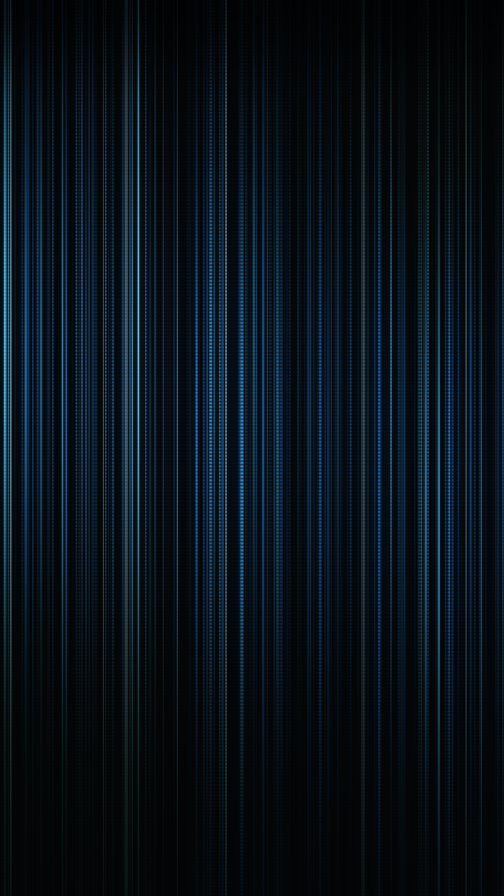
This background is drawn by a Shadertoy shader. Its source:

```glsl
// Fine vertical streaks of blue light, fading into black above and below.

const float FINE_COUNT = 150.0;     // thin streaks across the width
const float BRIGHT_COUNT = 34.0;    // slots for the brighter streaks
const float FINE_GAIN = 0.72;
const float BRIGHT_GAIN = 0.95;
const float GLOW_GAIN = 0.075;
const float SCAN_ROWS = 256.0;      // dark rows over the height
const float SCAN_DEPTH = 0.34;
const float CENTRE_LEFT = 0.62;     // height of the light band at each side
const float CENTRE_RIGHT = 0.49;
const vec3 BLACK = vec3(0.010, 0.016, 0.020);
const vec3 DEEP_BLUE = vec3(0.13, 0.50, 0.95);
const vec3 CYAN = vec3(0.30, 0.78, 1.00);
const vec3 PALE = vec3(0.72, 0.88, 0.95);
const vec3 GREEN = vec3(0.42, 0.85, 0.55);

float hash(float n) {
    n = fract(n * 0.1031 + 0.137);
    n *= n + 33.33;
    return fract(n * (n + n));
}

float noise(float x) {
    float i = floor(x);
    float f = fract(x);
    return mix(hash(i), hash(i + 1.0), f * f * (3.0 - 2.0 * f));
}

// Share of a pixel-wide box that a line of the given half width covers.
float coverage(float dist, float halfWidth, float pixel) {
    float right = min(dist + halfWidth, 0.5 * pixel);
    float left = max(dist - halfWidth, -0.5 * pixel);
    return clamp((right - left) / pixel, 0.0, 1.0);
}

// Vertical fade around the slanting centre of the light band.
float bandFade(vec2 uv, float shift, float spread) {
    float centre = mix(CENTRE_LEFT, CENTRE_RIGHT, uv.x) + shift;
    float d = (uv.y - centre) / spread;
    return exp(-d * d);
}

// One row of randomly placed streaks, one per cell.
vec3 streaks(vec2 uv, float count, float seed, float power,
             vec2 widthRange, float halo, float scan) {
    float pixel = 1.0 / iResolution.x;
    float cell = floor(uv.x * count);
    vec3 light = vec3(0.0);
    for (int k = -1; k <= 1; k++) {
        float index = cell + float(k);
        float id = index + seed;
        float pos = (index + mix(0.2, 0.8, hash(id))) / count;
        float halfWidth = mix(widthRange.x, widthRange.y, hash(id + 211.0));
        float level = pow(hash(id + 433.0), power);
        float kind = hash(id + 677.0);
        float pale = smoothstep(0.84, 0.94, kind);

        float dist = pos - uv.x;
        float shape = coverage(dist, halfWidth, pixel);
        shape += halo * exp(-abs(dist) / (3.0 * halfWidth));

        float shift = 0.14 * (hash(id + 859.0) - 0.5);
        float spread = mix(0.23, 0.33, hash(id + 997.0)) + 0.12 * pale;
        float fade = bandFade(uv, shift, spread) + 0.05;

        vec3 tint = mix(DEEP_BLUE, CYAN, smoothstep(0.1, 0.8, kind));
        tint = mix(tint, PALE, 0.75 * pale);
        float rows = 1.0 - scan * hash(id + 1201.0);
        light += tint * level * shape * fade * rows;
    }
    return light;
}

void mainImage(out vec4 fragColor, in vec2 fragCoord) {
    vec2 uv = fragCoord / iResolution.xy;

    // Scan rows, faded out where they are too fine to resolve
    float rowsPerPixel = SCAN_ROWS / iResolution.y;
    float visible = 1.0 - smoothstep(0.5, 1.0, rowsPerPixel);
    float wave = 0.5 + 0.5 * sin(6.28318 * fract(uv.y * SCAN_ROWS));
    float scan = 2.0 * SCAN_DEPTH * visible * wave;

    // Thin and bright streaks, grouped into lighter and darker clusters
    float cluster = mix(0.45, 1.4, noise(uv.x * 17.0 + 40.0));
    vec3 light = FINE_GAIN * cluster * streaks(uv, FINE_COUNT, 17.0, 2.2,
        vec2(0.0011, 0.0026), 0.0, scan);
    light += BRIGHT_GAIN * streaks(uv, BRIGHT_COUNT, 1543.0, 2.0,
        vec2(0.0013, 0.0036), 0.12, scan);

    // Soft blue haze behind the streaks
    float haze = noise(uv.x * 23.0 + 90.0) * bandFade(uv, 0.0, 0.25);
    light += GLOW_GAIN * haze * DEEP_BLUE * (1.0 - 0.5 * scan);

    // Green tinge in the lower left and upper right
    float lowLeft = (1.0 - smoothstep(0.1, 0.42, uv.y)) * (1.0 - smoothstep(0.1, 0.6, uv.x));
    float highRight = smoothstep(0.6, 0.9, uv.y) * smoothstep(0.55, 0.9, uv.x);
    float tinge = clamp(lowLeft + highRight, 0.0, 1.0);
    light = mix(light, GREEN * max(light.g, 0.6 * light.b), 0.65 * tinge);

    // Soft shoulder keeps overlapping streaks from clipping
    vec3 colour = BLACK + light / (1.0 + 0.22 * light);
    colour *= 1.0 - 0.5 * smoothstep(0.88, 1.0, uv.y);
    fragColor = vec4(colour, 1.0);
}
```
